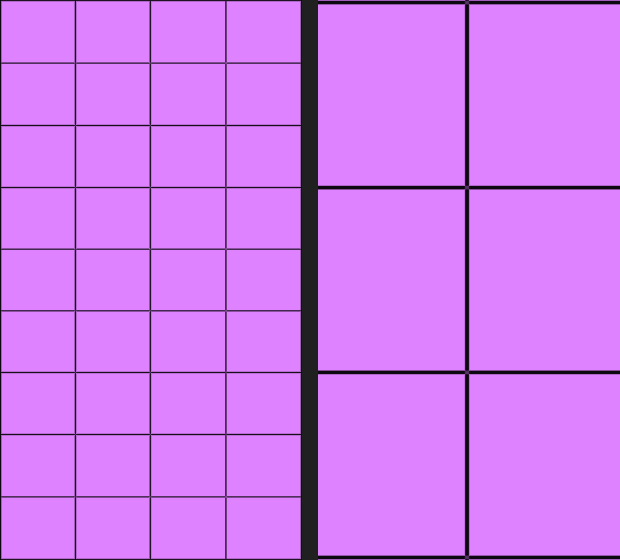
Left, the full canvas; right, a detail of the centre.
Give the GLSL for this pattern, as a WebGL 1 fragment shader.

```glsl
precision highp float;
// Flat orchid tiles in a grid of 4 by 9, parted by thin dark seams.
// Each axis finds its nearest seam, whose spacing drifts slightly across
// the sheet; the seams fade a little where two of them cross.

uniform vec2 u_resolution;

const vec2 SHEET = vec2(276.0, 512.0); // design units across and up
const vec2 TILES = vec2(4.0, 9.0);
const float PI = 3.14159265;

// Centre of seam k on each axis, with a gentle uneven spacing
vec2 seamCentre(vec2 k) {
  vec2 t = k / TILES;
  vec2 drift = vec2(-0.6 * pow(sin(PI * t.x), 2.0), 0.7 * sin(2.0 * PI * t.y));
  return 0.5 + t * (SHEET - 1.0) + drift;
}

// Smoothed coverage of the vertical (x) and horizontal (y) seams
vec2 seamCover(vec2 p, vec2 k, vec2 pixel) {
  vec2 d = abs(p - seamCentre(k));
  vec2 halfWidth = vec2(0.62, 0.54);
  return clamp((halfWidth - d) / (1.3 * pixel) + 0.5, 0.0, 1.0);
}

void main() {
  vec2 pixel = SHEET / u_resolution;
  vec2 p = gl_FragCoord.xy * pixel;
  vec2 k = floor((p - 0.5) / (SHEET - 1.0) * TILES + 0.5);
  vec2 cover = seamCover(p, k, pixel);

  // Crossings inside the sheet are worn lighter, the rim stays dark
  vec2 inner = step(0.5, k) * step(k, TILES - 0.5);
  float wear = 0.35 * inner.x * inner.y;
  float seam = max(cover.x, cover.y) - wear * min(cover.x, cover.y);

  vec3 orchid = vec3(0.87, 0.51, 1.0);
  vec3 seamDark = vec3(0.05, 0.03, 0.06);
  gl_FragColor = vec4(mix(orchid, seamDark, seam), 1.0);
}
```
